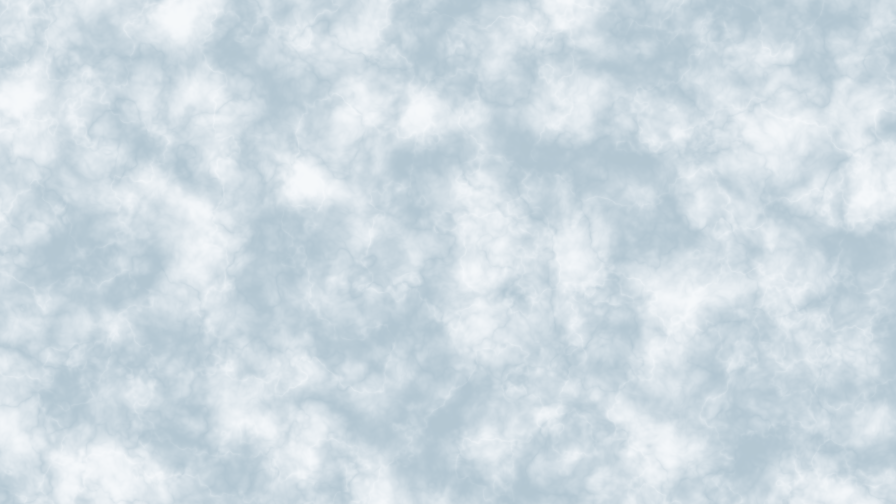
This texture is drawn by a Shadertoy shader. Its source:

```glsl
// Pale blue-grey marbled cloud: soft white billows over slate patches.
// Folded gradient noise makes the billows, smooth noise the large light
// and dark areas; dark creases and bright wisps follow noise zero lines.

#define BILLOW_SCALE 5.4    // cells per canvas height
#define PATCH_SCALE 3.6
#define CREASE_SCALE 5.0
#define WISP_SCALE 6.0
#define WARP_AMOUNT 0.018
#define ROUGHNESS 0.56      // amplitude kept from octave to octave
#define PATCH_GAIN 0.50
#define CREASE_GAIN 0.45
#define WISP_GAIN 0.20
#define BRIGHTNESS 0.47
#define SLATE vec3(0.705, 0.780, 0.825)
#define WHITE vec3(0.960, 0.972, 0.982)

const int OCTAVES = 5;

// Unit gradient of a lattice point
vec2 gradientAt(vec2 cell) {
    float h = fract(sin(dot(cell, vec2(127.1, 311.7))) * 43758.5453);
    float angle = 6.28318 * h;
    return vec2(cos(angle), sin(angle));
}

// Signed gradient noise with a quintic fade
float gradientNoise(vec2 p) {
    vec2 cell = floor(p);
    vec2 f = fract(p);
    vec2 fade = f * f * f * (f * (f * 6.0 - 15.0) + 10.0);
    vec2 e = vec2(1.0, 0.0);
    float a = dot(gradientAt(cell), f);
    float b = dot(gradientAt(cell + e.xy), f - e.xy);
    float c = dot(gradientAt(cell + e.yx), f - e.yx);
    float d = dot(gradientAt(cell + e.xx), f - e.xx);
    return mix(mix(a, b, fade.x), mix(c, d, fade.x), fade.y);
}

// Rotate and double between octaves to hide the lattice
vec2 nextOctave(vec2 p) {
    return mat2(1.6, 1.2, -1.2, 1.6) * p + vec2(17.3, 9.1);
}

// Absolute value with a slightly rounded fold
float softAbs(float x) {
    return sqrt(x * x + 0.0002);
}

// Smooth fractal sum
float fbm(vec2 p) {
    float sum = 0.0;
    float amp = 1.0;
    for (int i = 0; i < OCTAVES; i++) {
        sum += amp * gradientNoise(p);
        p = nextOctave(p);
        amp *= ROUGHNESS;
    }
    return sum;
}

// Folded fractal sum: round billows parted by narrow creases
float billows(vec2 p) {
    float sum = 0.0;
    float amp = 1.0;
    for (int i = 0; i < OCTAVES; i++) {
        sum += amp * softAbs(gradientNoise(p));
        p = nextOctave(p);
        amp *= ROUGHNESS;
    }
    return sum;
}

void mainImage(out vec4 fragColor, in vec2 fragCoord) {
    vec2 uv = fragCoord / iResolution.y;

    // Gentle warp that frays the outlines
    vec2 warp = vec2(fbm(uv * 6.0 + 31.7), fbm(uv * 6.0 + 73.2));
    vec2 p = uv + WARP_AMOUNT * warp;

    // Broad tone and billows
    float billow = billows(p * BILLOW_SCALE + 5.3) - 0.43;
    float patches = fbm(p * PATCH_SCALE + 47.9);

    // Dark outlines: a folded field, deepened close to its fold
    float fold = softAbs(fbm(uv * CREASE_SCALE + 12.6));
    float crease = fold - 0.25 - 0.35 * exp(-fold * 14.0);

    // Thin pale wisps along the zero lines of another field
    float wisp = exp(-softAbs(fbm(uv * WISP_SCALE + 88.4)) * 14.0);

    float tone = BRIGHTNESS + billow + PATCH_GAIN * patches
               + CREASE_GAIN * crease + WISP_GAIN * wisp;
    fragColor = vec4(mix(SLATE, WHITE, smoothstep(-0.15, 1.15, tone)), 1.0);
}
```
